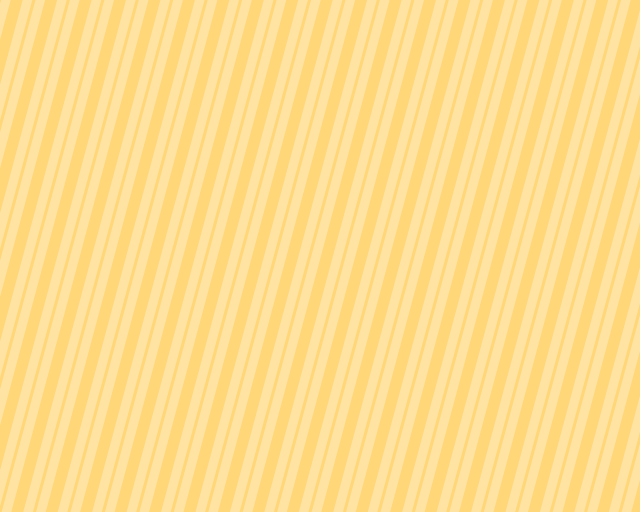
Write a Shadertoy shader that draws this pattern.

```glsl
// Slanted two-tone stripes: a wide band and a thin line alternate on a pale ground.
// A sheared coordinate counts the repeats; each stripe is a periodic distance
// to its centre line, smoothed over one pixel.

#define REPEATS 18.58      // repeats across the canvas width
#define SLANT 0.2618       // lean from the vertical, in radians
#define BAND_CENTRE 0.484  // band position at the top left corner, in repeats
#define BAND_WIDTH 0.347   // widths as fractions of one repeat
#define LINE_WIDTH 0.09
#define GROUND_COLOUR vec3(1.0, 0.89, 0.64)
#define STRIPE_COLOUR vec3(1.0, 0.84, 0.47)

// Coverage of a stripe centred on every whole number of t
float stripe(float t, float width, float pixel) {
    float centreDistance = abs(fract(t + 0.5) - 0.5);
    return clamp((0.5 * width - centreDistance) / pixel + 0.5, 0.0, 1.0);
}

void mainImage(out vec4 fragColor, in vec2 fragCoord) {
    // Canvas widths, measured from the top left corner
    vec2 p = (fragCoord - vec2(0.0, iResolution.y)) / iResolution.x;

    // Position across the stripes, and the size of a pixel, in repeats
    float t = (p.x - p.y * tan(SLANT)) * REPEATS - BAND_CENTRE;
    float pixel = REPEATS / (iResolution.x * cos(SLANT));

    // Wide band, with the thin line halfway to the next one
    float band = stripe(t, BAND_WIDTH, pixel);
    float line = stripe(t + 0.5, LINE_WIDTH, pixel);

    fragColor = vec4(mix(GROUND_COLOUR, STRIPE_COLOUR, max(band, line)), 1.0);
}
```
